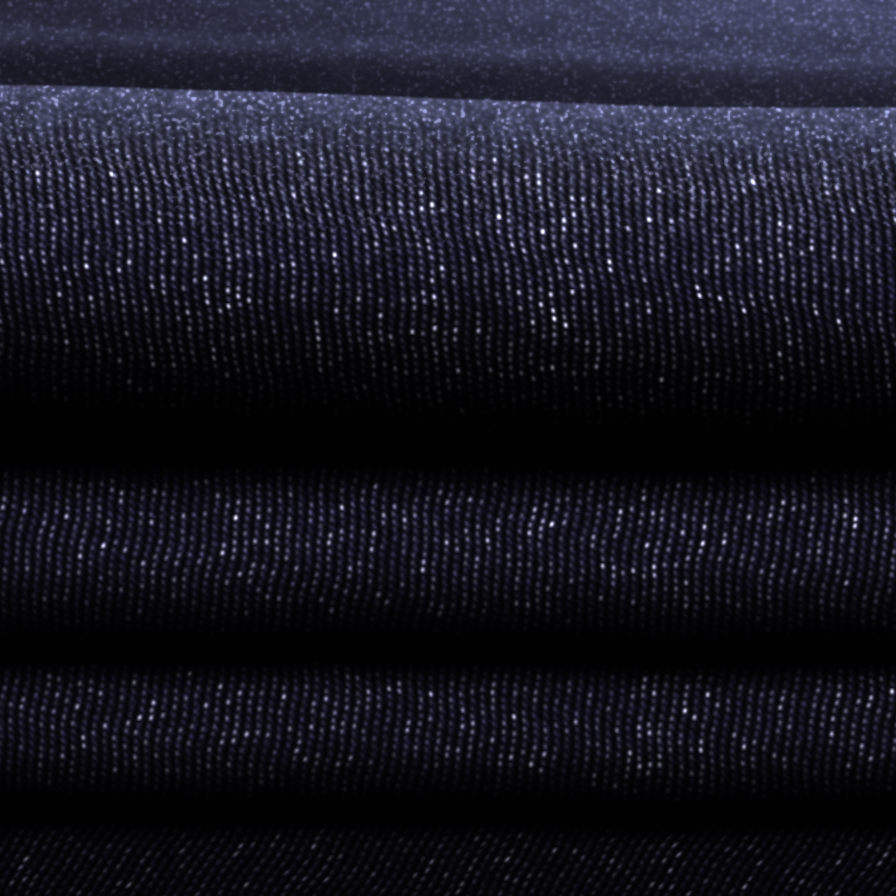
A WebGL 1 fragment shader for this texture:

```glsl
precision highp float;
// Dark indigo twill cloth lying in soft horizontal folds with black gaps.
// Each fold is a band of light; pale flecks sit in slanted yarn columns,
// and cellular noise adds fuzz where the cloth turns toward the light.

uniform vec2 u_resolution;

#define COLUMNS 84.0
#define ROWS 112.0
#define FLECK_GAIN 0.80
#define FUZZ_SCALE 190.0
#define FUZZ_GAIN 0.60
#define RIM_LIGHT 0.36
#define LIGHT_FALLOFF 5.4
#define DEEP_TINT vec3(0.60, 0.56, 1.0)
#define LIT_TINT vec3(0.69, 0.72, 1.0)
#define FLECK_TINT vec3(0.91, 0.92, 1.0)

float hash(vec2 p) {
  vec3 q = fract(vec3(p.xyx) * 0.1031);
  q += dot(q, q.yzx + 33.33);
  return fract((q.x + q.y) * q.z);
}

// Slow layered sines that bend edges and yarns.
float wobble(float x) {
  return 0.5 * sin(x * 5.3 + 0.7) + 0.3 * sin(x * 11.7 + 2.1) + 0.2 * sin(x * 23.0);
}

// Cellular noise: soft tufts of random brightness.
float fuzz(vec2 p) {
  vec2 cell = floor(p);
  float sum = 0.0;
  for (int j = -1; j <= 1; j++) {
    for (int i = -1; i <= 1; i++) {
      vec2 c = cell + vec2(float(i), float(j));
      vec2 d = c + vec2(hash(c), hash(c + 41.7)) - p;
      sum += hash(c + 87.3) * exp(-4.0 * dot(d, d));
    }
  }
  return sum;
}

// x: yarn ridge shading, y: pale fleck brightness.
vec2 weave(vec2 p, float lean) {
  vec2 q = vec2((p.x + lean) * COLUMNS, p.y * ROWS);
  q.x += 0.18 * sin(p.y * 37.0 + p.x * 9.0) + 0.08 * sin(p.y * 97.0 + p.x * 21.0);
  float column = floor(q.x);
  q.y += 7.0 * hash(vec2(column, 5.0));
  vec2 cell = vec2(column, floor(q.y));
  vec2 f = fract(q) - 0.5;
  float rnd = hash(cell + 3.0);
  float dx = f.x - 0.16 * (hash(cell + 19.0) - 0.5);
  float dy = f.y - 0.16 * (hash(cell + 29.0) - 0.5);
  float spot = exp(-24.0 * dx * dx - 9.0 * dy * dy);
  float columnGain = 0.65 + 0.6 * hash(vec2(column, 11.0));
  float strength = 0.10 + 0.55 * rnd * rnd + 0.45 * smoothstep(0.88, 1.0, rnd);
  float ridge = 0.92 + 0.48 * cos(6.28318 * (f.x - 0.1));
  ridge *= 1.0 + 0.22 * cos(6.28318 * (f.y + f.x));
  return vec2(ridge, spot * strength * columnGain);
}

// Light on a rolled fold between its upper and lower limits.
float foldBand(float y, float top, float crest, float tail, float bottom) {
  return smoothstep(top, crest, y) * smoothstep(bottom, tail, y);
}

void main() {
  vec2 uv = gl_FragCoord.xy / u_resolution;
  float bend = wobble(uv.x);
  float px = 1.0 / u_resolution.y;

  // Upper fold rim and the depth below it.
  float rim = 0.905 - 0.025 * smoothstep(-0.1, 0.95, uv.x) + 0.0015 * bend;
  float depth = rim - uv.y;
  float d = max(depth, 0.0);
  float front = smoothstep(-2.0 * px, 2.0 * px, depth);
  float grain = fuzz(uv * vec2(FUZZ_SCALE, FUZZ_SCALE * 1.1)) - 0.40;
  float mottle = fuzz(uv * vec2(38.0, 60.0)) - 0.40;
  float fuzzShade = 1.0 + FUZZ_GAIN * grain + 0.22 * mottle;

  // Soft cloth behind the rim, with one pale crease.
  float crease = 0.960 - 0.030 * uv.x + 0.003 * bend;
  float above = uv.y - crease;
  float back = 0.20 + 0.07 * smoothstep(0.1, 0.9, uv.x);
  back += 0.09 * smoothstep(0.0, 0.05, above) * uv.x;
  back += 0.05 * exp(-above * above * 9000.0);
  back *= mix(0.62, 1.0, smoothstep(-0.04, 0.006, above));
  vec3 color = back * vec3(0.81, 0.84, 1.20) * mix(1.0, fuzzShade, 0.55);

  // Large front fold: bright rim fading into the first gap.
  float fade = 1.0 - smoothstep(0.17, 0.365 + 0.008 * bend, d);
  float mainLight = RIM_LIGHT * exp(-LIGHT_FALLOFF * d) * fade;
  mainLight += 0.10 * exp(-d * 45.0) * (0.5 + 0.5 * uv.x);
  float mainFleck = smoothstep(0.01, 0.13, d) * (1.0 - smoothstep(0.20, 0.375, d));
  mainFleck += 0.20 * exp(-d * 14.0);

  // Three smaller folds underneath.
  float y = uv.y - 0.004 * bend;
  float second = foldBand(y, 0.482, 0.425, 0.395, 0.282);
  float third = foldBand(y, 0.262, 0.220, 0.190, 0.102);
  float lowest = 0.6 * foldBand(y, 0.083, 0.050, 0.02, -0.06);

  // Yarns lean right on the front fold and the other way below it.
  float lean = 0.12 * uv.y + 0.16 * (uv.y - 0.78) * (uv.y - 0.78);
  lean = mix(-0.10 * uv.y, lean, step(0.49, uv.y));
  lean = mix(-0.60 * uv.y, lean, step(0.09, uv.y));
  vec2 yarn = weave(uv, lean);

  float light = mainLight + 0.105 * second + 0.088 * third + 0.055 * lowest;
  float fleck = 0.92 * mainFleck + 0.85 * second + 0.80 * third + 0.58 * lowest;
  float yarnShade = mix(1.0, yarn.x, smoothstep(0.0, 0.11, depth));
  vec3 tint = mix(DEEP_TINT, LIT_TINT, smoothstep(0.10, 0.26, light));
  vec3 cloth = tint * light * yarnShade * fuzzShade;
  cloth *= 1.0 + 0.12 * exp(-d * 15.0);
  cloth += FLECK_TINT * FLECK_GAIN * yarn.y * fleck * (1.0 + 0.45 * mottle);
  cloth += vec3(0.003, 0.002, 0.006);
  color = mix(color, cloth, front);

  // Sparse lint on the lit cloth, faint behind the rim.
  float lint = smoothstep(0.28, 0.62, grain) * smoothstep(0.66, 0.84, uv.y);
  color += FLECK_TINT * lint * mix(0.03, 0.12, front);
  gl_FragColor = vec4(clamp(color, 0.0, 1.0), 1.0);
}
```
